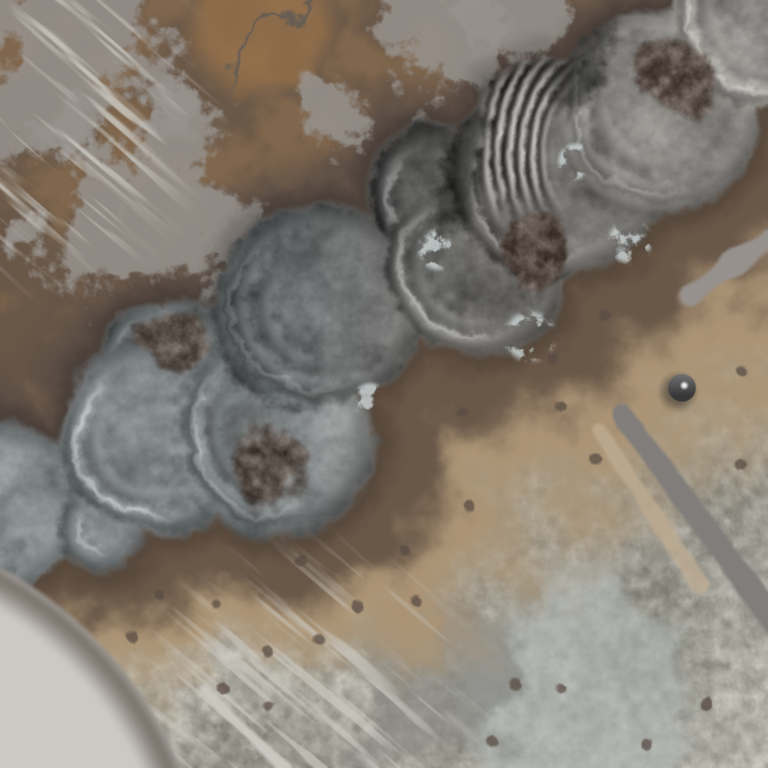
This texture is drawn by a Shadertoy shader. Its source:

```glsl
#define RUST vec3(.41, .34, .28)
#define SCORCH vec3(.35, .3, .27)
#define TAN vec3(.67, .58, .46)
#define STEEL vec3(.65, .645, .61)
#define SCALE vec3(.59, .57, .55)
#define PALE vec3(.79, .78, .75)
#define DISC vec3(-.25, -.2, .525)
#define RIPPLES 210.
#define ROUGHNESS .045

// Weld pools: centre, radius, brightness
const vec4 pools[11] = vec4[11](
    vec4(0, .34, .11, .53), vec4(.13, .31, .06, .48), vec4(.22, .53, .085, .47),
    vec4(.2, .43, .125, .54), vec4(.36, .44, .13, .52), vec4(.42, .6, .135, .41),
    vec4(.57, .75, .09, .34), vec4(.62, .65, .12, .45), vec4(.73, .78, .145, .43),
    vec4(.86, .86, .135, .53), vec4(1, .98, .13, .58));
// Centre and radius of grey patches, dark pits, bright glints
const vec3 patches[5] = vec3[5](vec3(.19, .74, .13), vec3(.08, .94, .15),
    vec3(.57, .94, .08), vec3(.43, .85, .055), vec3(.68, .99, .07));
const vec3 pits[4] = vec3[4](vec3(.228, .565, .042), vec3(.703, .675, .043),
    vec3(.365, .395, .045), vec3(.885, .9, .052));
const vec3 glints[5] = vec3[5](vec3(.69, .562, .035), vec3(.482, .478, .025),
    vec3(.57, .675, .028), vec3(.82, .685, .03), vec3(.75, .79, .025));

float hash(vec2 p) { return fract(sin(dot(p, vec2(127.1, 311.7))) * 43758.5453); }

float noise(vec2 p) {
    vec2 i = floor(p), f = fract(p);
    f = f * f * (3. - 2. * f);
    return mix(mix(hash(i), hash(i + vec2(1, 0)), f.x),
               mix(hash(i + vec2(0, 1)), hash(i + 1.), f.x), f.y);
}

float fbm(vec2 p) {
    float sum = 0., amp = .5;
    for (int i = 0; i < 5; i++) {
        sum += amp * noise(p);
        p = mat2(1.6, 1.2, -1.2, 1.6) * p + 7.3;
        amp *= .5;
    }
    return sum;
}

// One inside the distance, falling to zero over a soft edge
float inside(float d, float soft) { return 1. - smoothstep(-soft, soft, d); }

float blob(vec2 p, vec3 c, float rough) {
    return inside(length(p - c.xy) / c.z + rough - .92, .18);
}

float segment(vec2 p, vec2 a, vec2 b) {
    vec2 ab = b - a;
    return length(p - a - ab * clamp(dot(p - a, ab) / dot(ab, ab), 0., 1.));
}

// Fine streaks running down to the right
float scratches(vec2 p) {
    vec2 q = mat2(.76, .65, -.65, .76) * p;
    return smoothstep(.62, .9, noise(q * vec2(7, 95)) * .7 + noise(q * vec2(16, 210)) * .4);
}

vec3 rustySide(vec2 p, float d, float n, float grain) {
    vec3 col = mix(RUST, vec3(.5, .4, .3), smoothstep(.45, .7, n));
    vec3 stain = vec3(.34, .97, .1);
    col = mix(col, vec3(.6, .45, .29), .7 * blob(p, stain, n - .5));
    col = mix(SCORCH, col, smoothstep(0., .1, d));
    for (int i = 0; i < 5; i++)
        col = mix(col, SCALE, .88 * blob(p, patches[i], (n - .5) * 2.2 + (grain - .5) * .8));
    float cracks = inside(abs(fbm(p * 11. + 3.) - .5) - .015, .02) * blob(p, stain, 0.);
    col = mix(col, vec3(.32, .33, .35), cracks * .7);
    return mix(col, PALE, .85 * scratches(p) * inside(length(p - vec2(.04, .86)) - .19, .08));
}

vec3 steelSide(vec2 p, float d, float n, float grain) {
    float heat = d / (.5 + .6 * p.x) + (n - .5) * .12;
    vec3 steel = STEEL + (fbm(p * 6. + 20.) - .5) * .25 + (grain - .5) * .3;
    steel = mix(steel, vec3(.7, .73, .72), .6 * blob(p, vec3(.76, .09, .16), n - .5));
    steel = mix(steel, vec3(.5, .5, .48), .6 * blob(p, vec3(.55, .14, .12), n * 2. - 1.));
    vec3 col = mix(RUST, TAN, smoothstep(.07, .17, heat));
    col = mix(col, steel, smoothstep(.16, .32, heat));
    col = mix(col, PALE, .7 * scratches(p) * inside(length(p - vec2(.4, .06)) - .19, .09));
    // Gouge with a bright lip, then scrapes
    float w = (n - .5) * .015, soft = .004;
    col = mix(col, vec3(.74, .67, .57), .8 * inside(segment(p, vec2(.78, .44), vec2(.91, .24)) + w - .01, soft));
    col = mix(col, vec3(.5, .49, .48), inside(segment(p, vec2(.81, .46), vec2(1.01, .19)) + w - .014, soft));
    col = mix(col, SCALE, inside(segment(p, vec2(.9, .615), vec2(1, .69)) + w * 2. - .019, soft));
    col = mix(col, PALE, inside(segment(p, vec2(.267, .1), vec2(.37, 0)) + w - .006, soft));
    // Scattered dark spatter
    vec2 cell = floor(p * 16.), f = fract(p * 16.) - .5;
    vec2 offset = vec2(hash(cell), hash(cell + 9.)) * .6 - .3;
    float spot = inside(length(f - offset) + (grain - .5) * .15 - .11, .04) * step(.78, hash(cell + 4.));
    return mix(col, SCORCH, spot * .75);
}

void mainImage(out vec4 fragColor, in vec2 fragCoord) {
    vec2 p = fragCoord / iResolution.y;
    float n = fbm(p * 13.), grain = fbm(p * 75.);
    float rough = (n - .5) * ROUGHNESS + (grain - .5) * .015;

    // Overlapping pools with crescent ripples
    float bead = 1.;
    vec3 metal = vec3(.4);
    vec3 tint = mix(vec3(.97, 1.01, 1.02), vec3(1.01, 1, .97), smoothstep(.3, .65, p.x));
    for (int i = 0; i < 11; i++) {
        vec4 pool = pools[i];
        vec2 v = p - pool.xy;
        float r = length(v), d = r - pool.z + rough;
        bead = min(bead, d);
        float facing = smoothstep(-.1, .9, dot(v / max(r, .001), vec2(-.85, -.5)));
        float wave = sin((r + rough * .6) * RIPPLES) * smoothstep(.3, .8, r / pool.z);
        vec3 layer = tint * (pool.w + (n - .5) * .35 + wave * facing * .07);
        layer -= .1 * inside(abs(d + .006) - .012, .012);
        layer += .14 * facing * inside(abs(d + .025) - .004, .004);
        metal = mix(metal, layer, inside(d, .012));
    }
    // Polished crescents and dark hollows
    vec2 arc = p - vec2(.8, .8);
    float r = length(arc * vec2(1, .85)) + rough * .3;
    float shine = inside(abs(r - .135) - .04, .015) * smoothstep(.02, .1, -arc.x) * inside(abs(arc.y - .03) - .09, .04);
    metal += shine * (.23 * sin(r * 420.) - .03);
    float hollow = min(segment(p, vec2(.59, .73), vec2(.62, .84)), segment(p, vec2(.74, .88), vec2(.78, .98)));
    metal *= 1. - .42 * inside(hollow + rough - .024, .014);

    // Base metal on both sides of the bead
    float above = smoothstep(-.03, .03, p.y - .36 - .62 * p.x);
    vec3 col = mix(steelSide(p, bead, n, grain), rustySide(p, bead, n, grain), above);
    col *= 1. - .18 * inside(bead - .02, .02);
    col = mix(col, metal + (grain - .5) * .16, inside(bead, .008));
    for (int i = 0; i < 4; i++)
        col = mix(col, SCORCH + (grain - .5) * .5, .85 * blob(p, pits[i], (n - .5) * 1.8));
    float flecks = smoothstep(.48, .62, fbm(p * 48. + 5.));
    for (int i = 0; i < 5; i++)
        col = mix(col, vec3(.78, .81, .81), .85 * flecks * blob(p, glints[i], 0.));

    // Loose metal ball
    vec2 b = p - vec2(.888, .495);
    col *= 1. - .35 * inside(length(b + .005) - .021, .009);
    vec3 ball = vec3(.3 + 8. * max(b.y, -.01) + .6 * inside(length(b - .003) - .004, .003));
    col = mix(col, ball, inside(length(b) - .018, 1. / iResolution.y));

    // Smooth pale disc with a shaded rim
    float d = length(p - DISC.xy) - DISC.z;
    vec3 disc = mix(vec3(.8, .785, .77), vec3(.49, .47, .44), smoothstep(-.055, -.012, d));
    disc = mix(disc, SCALE, smoothstep(-.014, 0., d));
    col = mix(col, disc, inside(d, .005));
    fragColor = vec4(clamp(col, 0., 1.), 1);
}
```
